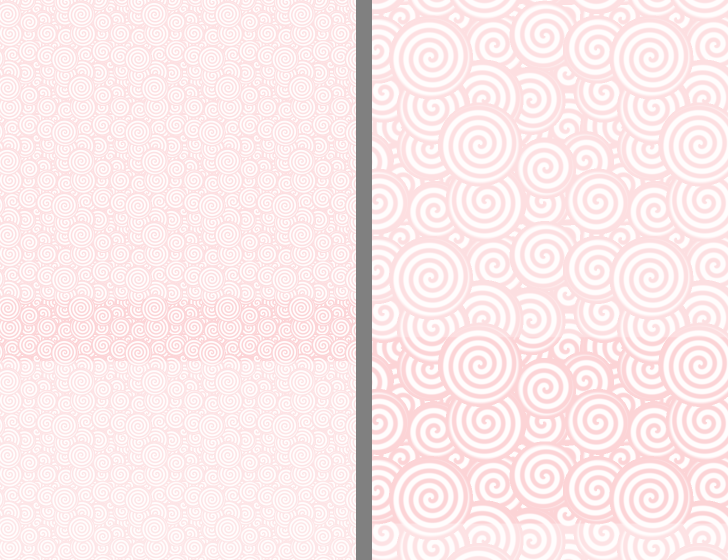
Left: the whole. Right: its middle third, enlarged.
Write a WebGL 1 fragment shader that draws this pattern.

```glsl
precision highp float;
// Overlapping pale pink spiral discs in a repeating patch, with a deeper horizontal band.
uniform vec2 u_resolution;

const vec3 PAPER = vec3(1.0, 0.992, 0.992);
const vec3 PINK = vec3(0.99, 0.872, 0.88);
const float CELLS_HIGH = 30.5;      // disc cells along the canvas height
const float PATCH = 4.0;            // cells before the layout repeats
const float JITTER = 0.44;          // spread of centres within a cell
const float RADIUS_MIN = 0.50;
const float RADIUS_MAX = 0.79;
const float FILLER_RADIUS = 0.76;   // regular lower discs that close all gaps
const float TURN_WIDTH = 0.18;      // distance between spiral turns, in cells
const float LINE_START = 0.34;      // stripe profile, from paper to pink
const float LINE_END = 0.74;
const float RIM = 0.07;             // pink outline of each disc
const float BAND_LOW = 0.355;
const float BAND_HIGH = 0.466;
const float BAND_STRENGTH = 1.35;
const float TAU = 6.2831853;

float hash(vec2 p, float seed) {
  return fract(sin(dot(p, vec2(127.1, 311.7)) + seed * 74.7) * 43758.55);
}

// Amount of pink on one disc: spiral line plus outline
float spiralDisc(vec2 offset, float radius, float phase, float turn) {
  float r = length(offset);
  float angle = atan(offset.y, offset.x + 1e-5) / TAU;
  float wave = abs(2.0 * fract(r / TURN_WIDTH + turn * angle + phase) - 1.0);
  float line = smoothstep(LINE_START, LINE_END, wave);
  float rim = smoothstep(radius - RIM * 1.5, radius - RIM * 0.5, r);
  return max(line, rim);
}

// Picks the topmost disc covering a point and returns its pink amount
float discField(vec2 p) {
  float topRank = -10.0;
  vec2 topOffset = vec2(0.0);
  float topRadius = 1.0;
  vec2 topId = vec2(0.0);
  for (int layer = 0; layer < 2; layer++) {
    float upper = float(layer);
    vec2 q = p + 0.5 * (1.0 - upper);
    vec2 cell = floor(q);
    for (int j = -1; j <= 1; j++) {
      for (int i = -1; i <= 1; i++) {
        vec2 c = cell + vec2(float(i), float(j));
        vec2 id = mod(c, PATCH) + 11.0 * upper;
        vec2 shift = vec2(hash(id, 1.0), hash(id, 2.0)) - 0.5;
        vec2 offset = q - c - 0.5 - shift * JITTER * upper;
        float radius = mix(FILLER_RADIUS, mix(RADIUS_MIN, RADIUS_MAX, hash(id, 3.0)), upper);
        float rank = 2.0 * upper + radius + 0.15 * hash(id, 4.0);
        if (length(offset) < radius && rank > topRank) {
          topRank = rank;
          topOffset = offset;
          topRadius = radius;
          topId = id;
        }
      }
    }
  }
  float turn = hash(topId, 6.0) < 0.5 ? -1.0 : 1.0;
  return spiralDisc(topOffset, topRadius, hash(topId, 5.0), turn);
}

// Pink strength by height: even above, deep in the band, paler below
float strengthAt(float y) {
  float edge = 1.0 / u_resolution.y;
  float above = smoothstep(BAND_HIGH - edge, BAND_HIGH + edge, y);
  float below = 1.0 - smoothstep(BAND_LOW - edge, BAND_LOW + edge, y);
  float strength = mix(BAND_STRENGTH, mix(1.05, 0.92, y), above);
  return mix(strength, mix(0.74, 0.88, y / BAND_LOW), below);
}

void main() {
  // Four samples per pixel smooth the overlaps
  float pink = 0.0;
  for (int j = 0; j < 2; j++) {
    for (int i = 0; i < 2; i++) {
      vec2 subpixel = vec2(float(i), float(j)) * 0.5 - 0.25;
      pink += 0.25 * discField((gl_FragCoord.xy + subpixel) / u_resolution.y * CELLS_HIGH);
    }
  }
  float strength = strengthAt(gl_FragCoord.y / u_resolution.y);
  gl_FragColor = vec4(PAPER + (PINK - PAPER) * pink * strength, 1.0);
}
```
